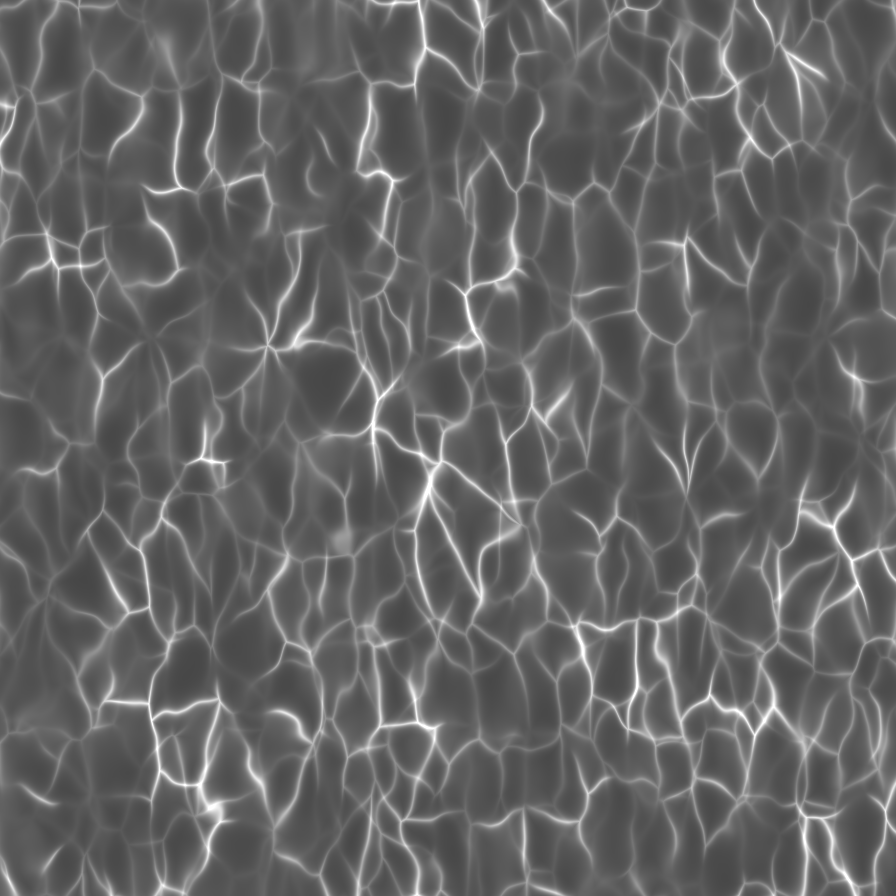
Give the GLSL for this texture, as a WebGL 2 fragment shader.

```glsl
#version 300 es
precision highp float;

uniform vec2 u_resolution;
out vec4 fragColor;

// Cells per canvas side, taller than wide
const vec2 MAIN_CELLS = vec2(17.0, 10.0);
const vec2 FAINT_CELLS = vec2(21.0, 11.0);
const float JITTER = 0.92;

// Bending of the filaments, in canvas units
const vec2 BEND_FREQ = vec2(15.0, 10.0);
const float BEND_SIZE = 0.030;
const vec2 KINK_FREQ = vec2(40.0, 30.0);
const float KINK_SIZE = 0.014;

// Filament profile, in canvas units
const float CORE_WIDTH = 0.0021;
const float CORE_ROUNDING = 0.001;
const float HALO_WIDTH = 0.0072;
const float HALO_ROUNDING = 0.003;
const float NODE_WIDTH = 0.06;

// Fading along the filaments
const vec2 FADE_FREQ = vec2(21.0, 14.0);
const float FADE_START = 0.28;
const float FADE_END = 0.98;

// Light levels
const float BASE_LEVEL = 0.272;
const float CORE_LIGHT = 0.45;
const float HALO_LIGHT = 0.135;
const float NODE_LIGHT = 0.18;
const float HAZE_LIGHT = 0.075;
const float FAINT_CORE = 0.45;
const float FAINT_HALO = 0.75;

vec2 hash2(vec2 p) {
    vec3 q = fract(vec3(p.xyx) * vec3(0.1031, 0.1030, 0.0973));
    q += dot(q, q.yzx + 33.33);
    return fract((q.xx + q.yz) * q.zy);
}

vec2 noise2(vec2 p) {
    vec2 cell = floor(p);
    vec2 f = fract(p);
    f = f * f * f * (f * (f * 6.0 - 15.0) + 10.0);
    vec2 low = mix(hash2(cell), hash2(cell + vec2(1.0, 0.0)), f.x);
    vec2 high = mix(hash2(cell + vec2(0.0, 1.0)), hash2(cell + 1.0), f.x);
    return mix(low, high, f.y);
}

vec2 bend(vec2 p, float seed) {
    vec2 broad = noise2(p * BEND_FREQ + seed) - 0.5;
    vec2 fine = noise2(p * KINK_FREQ + seed * 1.7) - 0.5;
    return p + BEND_SIZE * broad + KINK_SIZE * fine;
}

// Smooth stand-in for abs(d), rounded off near zero
float roundOff(float d, float radius) {
    return sqrt(d * d + radius * radius) - radius;
}

// x: distance to the nearest cell border in canvas units
// y: closeness measure to a junction of three cells, zero at the junction
vec2 cellBorders(vec2 p, vec2 cells, float seed) {
    vec2 q = p * cells;
    vec2 home = floor(q);
    vec2 nearestId = home;
    vec2 nearest = vec2(0.0);
    float first = 1e3;
    for (int y = -1; y <= 1; y++) {
        for (int x = -1; x <= 1; x++) {
            vec2 id = home + vec2(x, y);
            vec2 site = id + 0.5 + JITTER * (hash2(id + seed) - 0.5) - q;
            float dist = length(site);
            if (dist < first) {
                first = dist;
                nearest = site;
                nearestId = id;
            }
        }
    }
    float border = 1e3;
    float second = 1e3;
    float third = 1e3;
    for (int y = -2; y <= 2; y++) {
        for (int x = -2; x <= 2; x++) {
            if (x == 0 && y == 0) continue;
            vec2 id = nearestId + vec2(x, y);
            vec2 site = id + 0.5 + JITTER * (hash2(id + seed) - 0.5) - q;
            vec2 normal = normalize(site - nearest);
            float gap = dot(0.5 * (site + nearest), normal);
            border = min(border, gap / length(normal * cells));
            float dist = length(site);
            third = min(third, max(second, dist));
            second = min(second, dist);
        }
    }
    return vec2(max(border, 0.0), third - first);
}

// Light of one web of filaments that fade in and out along their length
float filaments(vec2 p, vec2 cells, float seed, float coreGain, float haloGain) {
    vec2 web = cellBorders(bend(p, seed), cells, seed);
    float strength = smoothstep(FADE_START, FADE_END, noise2(p * FADE_FREQ + seed * 2.3).x);
    float core = CORE_LIGHT * strength * exp(-roundOff(web.x, CORE_ROUNDING) / CORE_WIDTH);
    float node = NODE_LIGHT * strength * exp(-web.y / NODE_WIDTH);
    float halo = HALO_LIGHT * mix(0.4, 1.0, strength) * exp(-roundOff(web.x, HALO_ROUNDING) / HALO_WIDTH);
    return coreGain * (core + node) + haloGain * halo;
}

void main() {
    vec2 p = gl_FragCoord.xy / u_resolution.y;

    // Soft upright haze behind the webs
    float haze = noise2(p * vec2(32.0, 16.0) + 61.0).x;
    float light = BASE_LEVEL + HAZE_LIGHT * haze * haze;

    light += filaments(p, MAIN_CELLS, 17.0, 1.0, 1.0);
    light += filaments(p, FAINT_CELLS, 43.0, FAINT_CORE, FAINT_HALO);

    fragColor = vec4(vec3(min(light, 1.0)), 1.0);
}
```
